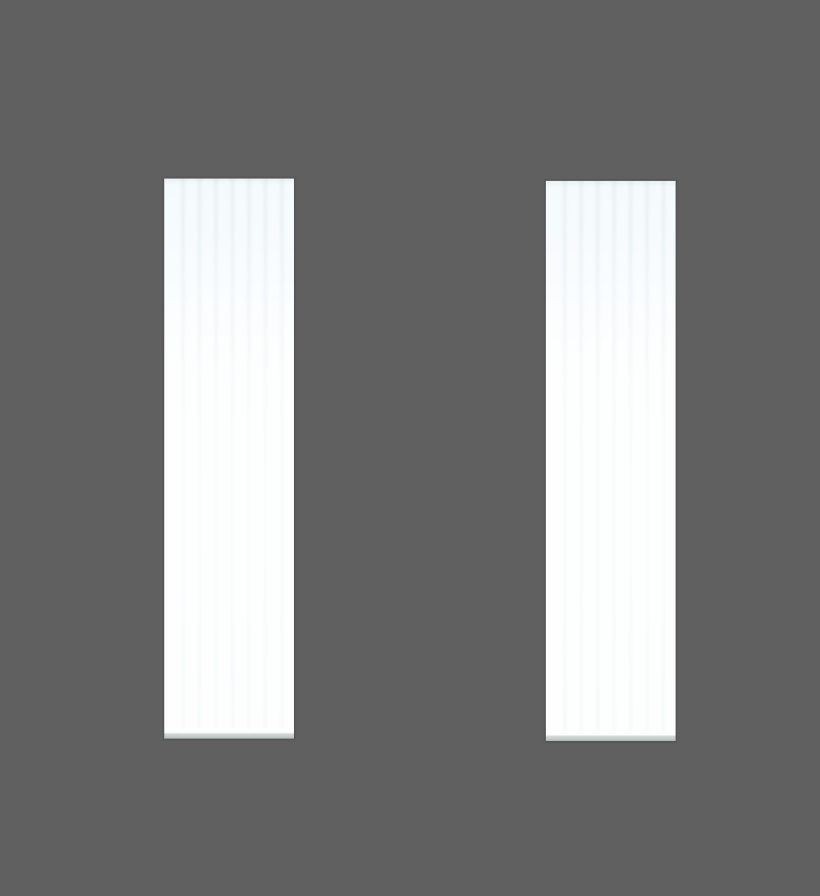
A Shadertoy shader for this background:

```glsl
// Two tall white fluted panels stand on a flat grey ground.
// Each panel is a box distance mask with repeated soft grooves, a cool tint
// near the top, a grey lip along the bottom and a thin dark outline.

const vec3 GROUND = vec3(0.378);
const vec3 PANEL_WHITE = vec3(0.996, 0.998, 0.998);
const vec3 COOL_TINT = vec3(0.962, 0.982, 0.990);
const vec3 GROOVE_SHADE = vec3(0.040, 0.028, 0.024);
const vec3 LIP_COLOR = vec3(0.74, 0.765, 0.76);

// Positions and sizes are fractions of the canvas
const vec2 PANEL_SIZE = vec2(0.1582, 0.6250);
const vec2 FIRST_CORNER = vec2(0.2003, 0.1757);
const vec2 PANEL_STEP = vec2(0.4654, -0.0026);
const int PANEL_COUNT = 2;

const float GROOVE_PERIOD = 0.0201;
const float GROOVE_START = 0.0229;
const float GROOVE_WIDTH = 0.0030;
const float LIP_HEIGHT = 0.0060;
const float TOP_LINE_HEIGHT = 0.0045;
const float OUTLINE_WIDTH = 0.0022;
const float OUTLINE_DARKNESS = 0.045;

float boxDistance(vec2 p, vec2 halfSize) {
    vec2 d = abs(p) - halfSize;
    return length(max(d, 0.0)) + min(max(d.x, d.y), 0.0);
}

// Soft vertical grooves, measured from the panel's left edge
float grooves(float x) {
    float cell = mod(x - GROOVE_START + 0.5 * GROOVE_PERIOD, GROOVE_PERIOD);
    float offset = (cell - 0.5 * GROOVE_PERIOD) / GROOVE_WIDTH;
    float inside = step(GROOVE_START - 0.5 * GROOVE_PERIOD, x);
    return inside * exp(-offset * offset);
}

// Surface colour; local is measured from the panel's lower left corner
vec3 panelColor(vec2 local, float pixel) {
    float height = local.y / PANEL_SIZE.y;

    // Cool light at the top, fading downwards
    vec3 color = mix(PANEL_WHITE, COOL_TINT, smoothstep(0.62, 1.0, height));

    // Grooves are clearest near both ends
    float strength = 0.40 + 0.60 * smoothstep(0.45, 1.0, height)
                   + 0.25 * smoothstep(0.35, 0.0, height);
    color -= GROOVE_SHADE * grooves(local.x) * strength;

    // Faint line under the top edge
    float fromTop = (PANEL_SIZE.y - local.y) / TOP_LINE_HEIGHT;
    color -= 0.035 * exp(-fromTop * fromTop);

    // Bright band, then the shaded lip at the foot
    color = mix(color, PANEL_WHITE, smoothstep(0.014, 0.008, local.y));
    float lip = 1.0 - smoothstep(LIP_HEIGHT - pixel, LIP_HEIGHT + pixel, local.y);
    vec3 lipColor = LIP_COLOR + 0.09 * smoothstep(0.0, LIP_HEIGHT, local.y);
    return mix(color, lipColor, lip);
}

void mainImage(out vec4 fragColor, in vec2 fragCoord) {
    vec2 uv = fragCoord / iResolution.xy;
    vec2 aspect = vec2(iResolution.x / iResolution.y, 1.0);
    float pixel = 1.0 / iResolution.y;
    vec3 color = GROUND;

    for (int i = 0; i < PANEL_COUNT; i++) {
        vec2 local = uv - FIRST_CORNER - float(i) * PANEL_STEP;
        vec2 centered = (local - 0.5 * PANEL_SIZE) * aspect;
        float dist = boxDistance(centered, 0.5 * PANEL_SIZE * aspect);

        // Thin dark outline just outside the panel
        float rim = max(dist, 0.0) / OUTLINE_WIDTH;
        color -= OUTLINE_DARKNESS * exp(-rim * rim);

        float mask = clamp(0.5 - dist / pixel, 0.0, 1.0);
        color = mix(color, panelColor(local, pixel), mask);
    }

    fragColor = vec4(clamp(color, 0.0, 1.0), 1.0);
}
```
